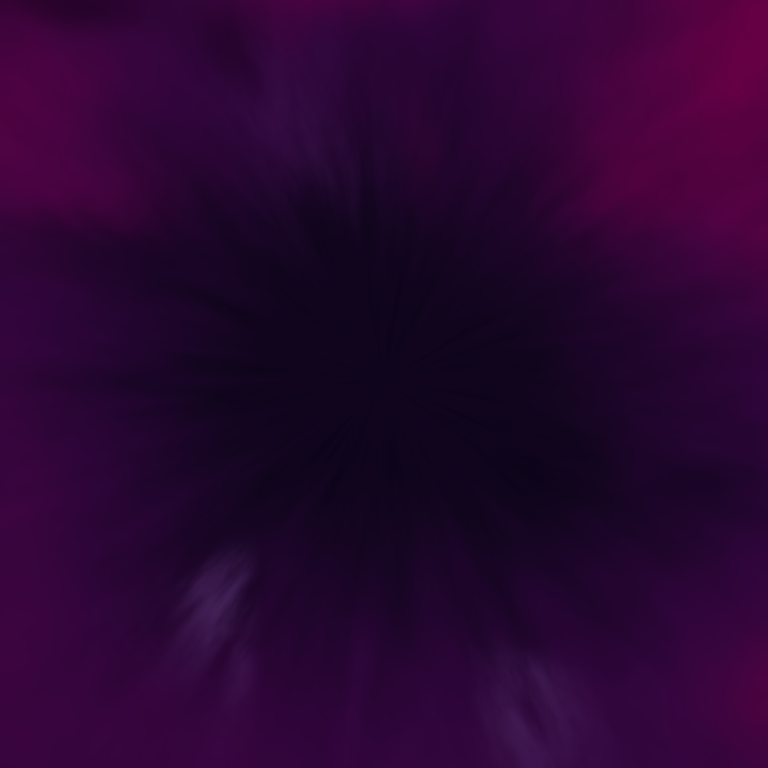
A Shadertoy shader for this background:

```glsl
const vec3 CORE = vec3(0.060, 0.018, 0.110);
const vec3 VIOLET = vec3(0.195, 0.022, 0.240);
const vec3 MAGENTA = vec3(0.390, 0.000, 0.260);
const vec3 MIST = vec3(0.300, 0.170, 0.390);
const vec2 CENTER = vec2(0.5, 0.505);
const float CORE_RADIUS = 0.09;
const float FADE_RADIUS = 0.58;
const float PETAL_DEPTH = 0.24;
const float CLOUD_WARP = 0.12;

float hash(vec3 p) {
    p = fract(p * vec3(0.1031, 0.1130, 0.0973));
    p += dot(p, p.yzx + 33.33);
    return fract((p.x + p.y) * p.z);
}

float noise(vec3 p) {
    vec3 i = floor(p), f = fract(p);
    f = f * f * (3.0 - 2.0 * f);
    vec2 e = vec2(0.0, 1.0);
    vec4 a = vec4(hash(i), hash(i + e.yxx), hash(i + e.xyx), hash(i + e.yyx));
    vec4 b = vec4(hash(i + e.xxy), hash(i + e.yxy), hash(i + e.xyy), hash(i + e.yyy));
    vec4 m = mix(a, b, f.z);
    return mix(mix(m.x, m.y, f.x), mix(m.z, m.w, f.x), f.y);
}

float fbm(vec3 p) {
    float sum = 0.0, amp = 0.5;
    for (int i = 0; i < 5; i++) {
        sum += amp * noise(p);
        p = p.yzx * 2.03 + 7.1;
        amp *= 0.5;
    }
    return sum;
}

// Soft elliptical spot
float glow(vec2 p, vec2 at, vec2 size) {
    vec2 q = (p - at) / size;
    return exp(-dot(q, q));
}

void mainImage(out vec4 fragColor, in vec2 fragCoord) {
    vec2 uv = fragCoord / iResolution.xy;
    vec2 p = uv - CENTER;
    float r = length(p);
    vec2 dir = p / max(r, 0.0001);

    // Noise stretched along the rays from the center
    float streak = fbm(vec3(dir * 4.0, r * 5.0) + 11.0);
    float fine = fbm(vec3(dir * 12.0, r * 9.0) + 3.0);
    float cloud = fbm(vec3(uv * 5.0, 2.0));
    vec2 warped = uv + CLOUD_WARP * vec2(cloud - 0.5, streak - 0.5);

    // Dark flower-shaped core with uneven lobes
    float d = r + PETAL_DEPTH * (streak - 0.48) * smoothstep(0.0, 0.3, r);
    d += 0.06 * (fine - 0.48);
    d -= 0.05 * glow(uv, vec2(0.35, 0.55), vec2(0.12, 0.09));
    d -= 0.06 * glow(uv, vec2(0.65, 0.44), vec2(0.12, 0.07));
    d -= 0.16 * glow(warped, vec2(0.92, 0.37), vec2(0.24, 0.10));
    d -= 0.12 * glow(warped, vec2(0.09, 0.68), vec2(0.16, 0.06));
    d += 0.06 * glow(warped, vec2(0.37, 0.83), vec2(0.18, 0.12));
    vec3 color = mix(CORE, VIOLET, smoothstep(CORE_RADIUS, FADE_RADIUS, d));

    // Magenta clouds along the border
    float heat = 0.92 * glow(warped, vec2(1.00, 0.94), vec2(0.21, 0.23));
    heat += 0.30 * glow(warped, vec2(0.84, 0.77), vec2(0.12, 0.06));
    heat += 0.35 * glow(warped, vec2(1.02, 0.68), vec2(0.09, 0.07));
    heat += 0.52 * glow(warped, vec2(0.00, 0.87), vec2(0.13, 0.14));
    heat += 0.25 * glow(warped, vec2(0.11, 0.74), vec2(0.10, 0.06));
    heat += 0.48 * glow(warped, vec2(0.43, 1.02), vec2(0.16, 0.05));
    heat += 0.52 * glow(warped, vec2(1.00, 0.08), vec2(0.08, 0.10));
    heat += 0.18 * glow(warped, vec2(0.00, 0.27), vec2(0.07, 0.24));
    heat += 0.12 * glow(warped, vec2(0.10, 0.03), vec2(0.25, 0.12));
    heat += 0.14 * glow(warped, vec2(0.525, 0.80), vec2(0.025, 0.06));
    color = mix(color, MAGENTA, clamp(heat * (0.70 + 0.62 * fine), 0.0, 1.0));

    // Shadows near the top left
    float shade = glow(warped, vec2(0.07, 1.00), vec2(0.09, 0.04));
    shade += 0.7 * glow(warped, vec2(0.28, 0.96), vec2(0.06, 0.05));
    color *= 1.0 - 0.35 * clamp(shade, 0.0, 1.0);

    // Pale wisps with a crisp inner side
    float fiber = smoothstep(0.22, 0.72, fine);
    float wispEdge = 0.02 * (fine - 0.5);
    float leftWisp = glow(warped, vec2(0.285, 0.205), vec2(0.09, 0.08));
    leftWisp *= 1.0 - smoothstep(0.315, 0.345, uv.x + wispEdge);
    leftWisp *= 1.0 - smoothstep(0.0, 0.05, uv.y - 0.245 - 0.45 * (uv.x - 0.26));
    float rightWisp = glow(warped, vec2(0.675, 0.075), vec2(0.08, 0.10));
    rightWisp *= smoothstep(0.605, 0.635, uv.x + wispEdge);
    rightWisp *= 1.0 - smoothstep(0.0, 0.05, uv.y - 0.145 + 0.4 * (uv.x - 0.63));
    float veil = 0.22 * glow(warped, vec2(0.36, 0.88), vec2(0.07, 0.07));
    veil += 0.22 * glow(warped, vec2(0.40, 0.77), vec2(0.07, 0.06));
    float mist = (0.75 * leftWisp + 0.60 * rightWisp + veil) * fiber;
    color = mix(color, MIST, clamp(mist, 0.0, 1.0));

    // Faint rays crossing the core
    color += VIOLET * 0.16 * (fine - 0.48) * smoothstep(0.0, 0.05, r);
    fragColor = vec4(max(color, 0.0), 1.0);
}
```
